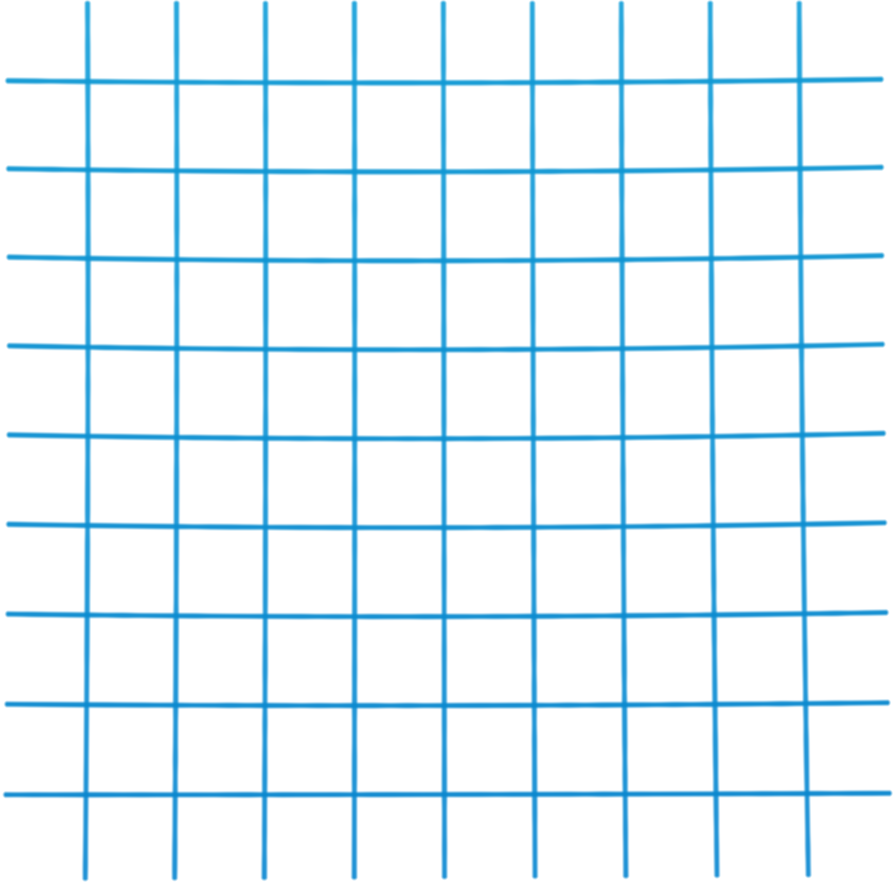
Write a Shadertoy shader that draws this pattern.

```glsl
// Hand-drawn blue grid: nine by nine slightly bowed strokes with round ends on white.

const float CELLS_ACROSS = 10.072;              // canvas width in grid cells
const vec2 GRID_CENTER = vec2(4.984, 4.931);    // middle crossing, from the upper left
const int REACH = 4;                            // strokes on each side of the middle
const float HALF_WIDTH = 0.0275;
const float SOFTNESS = 0.022;

const vec3 PAPER = vec3(1.0);
const vec3 INK_TOP = vec3(0.07, 0.62, 0.85);
const vec3 INK_BOTTOM = vec3(0.04, 0.53, 0.82);

float hash(vec2 p) {
    return fract(sin(dot(p, vec2(127.1, 311.7))) * 43758.5);
}

// Smooth noise running along one stroke
float strokeNoise(float along, float seed) {
    float cell = floor(along);
    float blend = smoothstep(0.0, 1.0, fract(along));
    return mix(hash(vec2(cell, seed)), hash(vec2(cell + 1.0, seed)), blend);
}

// Coverage of a round-ended stroke, given the offset across it and position along it
float stroke(float offset, float along, float first, float last, float seed, float pixel) {
    float past = max(0.0, max(first + HALF_WIDTH - along, along - last + HALF_WIDTH));
    float radius = HALF_WIDTH + 0.003 * (strokeNoise(along * 5.0, seed) - 0.5);
    float soft = max(SOFTNESS, 0.6 * pixel);
    return 1.0 - smoothstep(radius - soft, radius + soft, length(vec2(offset, past)));
}

// Columns fan outward toward the bottom
float columnX(float k, float depth) {
    return k * (1.0 + 0.0164 * depth * depth) + depth * (0.0131 + 0.00164 * k * k);
}

// Rows sag in the middle, most of all halfway down
float rowY(float k, float side) {
    float sag = 0.0525 - 0.0033 * k - 0.0021 * k * k;
    return k - sag * side * side - 0.008 * side;
}

void mainImage(out vec4 fragColor, in vec2 fragCoord) {
    // Grid units with y pointing down
    float pixel = CELLS_ACROSS / iResolution.x;
    vec2 p = vec2(fragCoord.x, iResolution.y - fragCoord.y) * pixel - GRID_CENTER;
    float depth = 1.0 - fragCoord.y / iResolution.y;
    float side = p.x / GRID_CENTER.x;

    float columns = 0.0;
    float rows = 0.0;
    for (int i = -REACH; i <= REACH; i++) {
        float k = float(i);
        float bottom = 4.948 - 0.005 * k;
        columns = max(columns, stroke(p.x - columnX(k, depth), p.y, -4.918, bottom, k, pixel));

        float left = -4.905 - 0.003 * k - 0.0016 * k * k;
        float right = 4.97 + 0.0118 * k + 0.0013 * k * k;
        rows = max(rows, stroke(p.y - rowY(k, side), p.x, left, right, k + 20.0, pixel));
    }

    // Translucent ink, darker toward the bottom and at crossings
    vec3 ink = mix(INK_TOP, INK_BOTTOM, depth);
    vec3 color = mix(PAPER, ink, 0.91 * columns);
    color = mix(color, ink * 0.98, 0.96 * rows);
    fragColor = vec4(color, 1.0);
}
```
